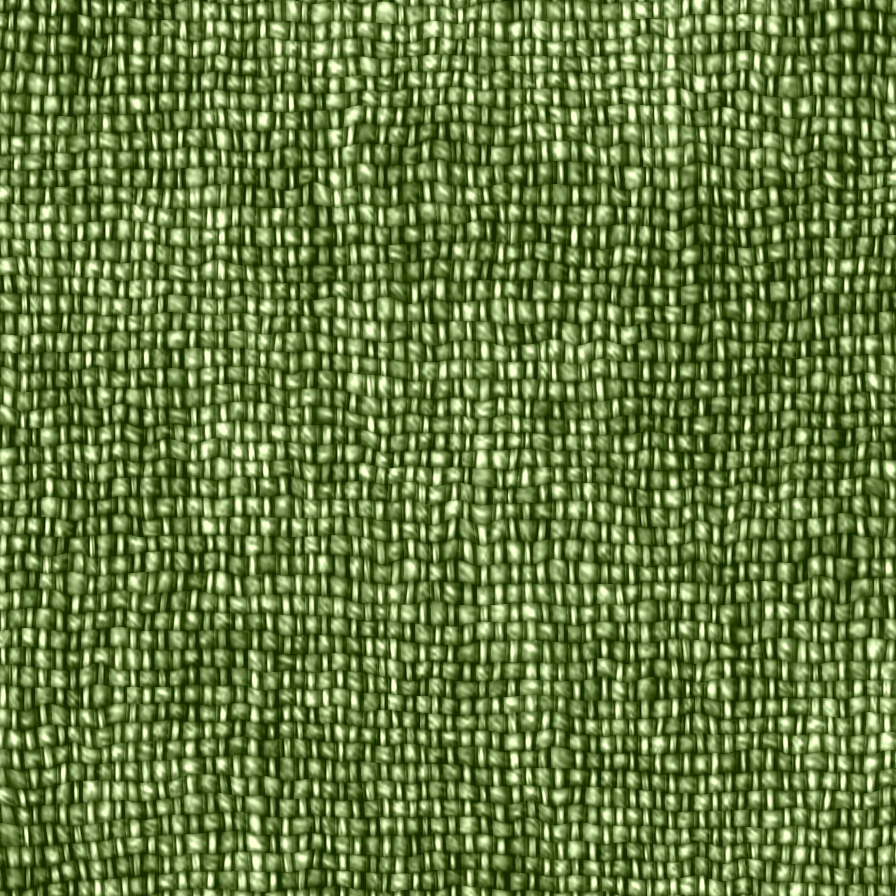
Write a Shadertoy shader that draws this texture.

```glsl
const vec2 THREADS = vec2(62.0, 48.0);   // warp across, weft down
const float PI = 3.14159265;
const vec3 GREEN_TINT = vec3(0.0, 0.09, -0.15);   // added to a neutral grey

float hash(vec2 p) {
    vec3 q = fract(p.xyx * vec3(0.1031, 0.1030, 0.0973));
    q += dot(q, q.yzx + 33.33);
    return fract((q.x + q.y) * q.z);
}

float noise(vec2 p) {
    vec2 cell = floor(p);
    vec2 f = fract(p);
    f = f * f * (3.0 - 2.0 * f);
    float low = mix(hash(cell), hash(cell + vec2(1, 0)), f.x);
    float high = mix(hash(cell + vec2(0, 1)), hash(cell + vec2(1, 1)), f.x);
    return mix(low, high, f.y);
}

float fbm(vec2 p) {
    float sum = 0.0;
    float weight = 0.5;
    for (int i = 0; i < 4; i++) {
        sum += weight * noise(p);
        p = p * 2.03 + 17.0;
        weight *= 0.5;
    }
    return sum / 0.9375;
}

// Rounded cross-section of a thread, zero outside its half width
float roundProfile(float across, float halfWidth) {
    float a = across / halfWidth;
    return sqrt(max(1.0 - a * a, 0.0));
}

// Slow drift of whole threads plus small local kinks
vec2 wander(vec2 uv, vec2 p) {
    vec2 drift = vec2(noise(uv * vec2(6.0, 5.0)), noise(uv * vec2(4.0, 7.0) + 40.0)) - 0.5;
    vec2 kink = vec2(noise(p * vec2(0.7, 0.28) + 9.0), noise(p * vec2(0.6, 0.5) + 70.0)) - 0.5;
    return drift + vec2(0.5, 0.45) * kink;
}

// Brightness of the plain weave, both thread sets in relief
float weave(vec2 p) {
    vec2 cell = floor(p);
    vec2 f = fract(p) - 0.5;
    float side = 1.0 - 2.0 * mod(cell.x + cell.y, 2.0);

    float warpWidth = mix(0.20, 0.34, noise(vec2(cell.x * 3.7, p.y * 0.4)));
    float weftWidth = mix(0.47, 0.62, noise(vec2(p.x * 0.4, cell.y * 3.7)));
    float warpLift = 0.5 + 0.5 * side * cos(PI * f.y);
    float weftLift = 0.5 - 0.5 * side * cos(PI * f.x);
    float warp = roundProfile(f.x, warpWidth) * warpLift;
    float weft = roundProfile(f.y, weftWidth) * weftLift;

    // Twisted fibres run along each thread, lit from the upper left
    float warpFibre = noise(vec2(p.x * 6.0 + p.y * 0.8, p.y * 1.3));
    float weftFibre = noise(vec2(p.x * 2.5 + p.y, p.y * 4.0 + p.x) + 31.0);
    warp *= 0.72 + 0.66 * warpFibre - 0.8 * f.x;
    weft *= 0.62 + 0.60 * weftFibre + 0.30 * f.y - 0.45 * f.x;
    return max(warp, weft) + 0.20 * (hash(cell + 5.0) - 0.5);
}

// Faded patches, dark streaks along the warp and fine lint
float wear(vec2 uv, vec2 p) {
    float patches = fbm(uv * 4.0 + 3.0) - 0.5;
    float streaks = noise(vec2(p.x * 0.8, uv.y * 4.0)) - 0.5;
    float bands = noise(vec2(uv.x * 4.0, p.y * 0.7) + 50.0) - 0.5;
    float lint = noise(p * vec2(5.5, 4.0) + 12.0) - 0.5;
    return 0.30 * patches + 0.20 * streaks + 0.08 * bands + 0.24 * lint;
}

// Equal steps of light with a steady green cast
vec3 clothColour(float tone) {
    float light = 0.08 + tone * (0.40 + 0.27 * tone);
    return clamp(light + GREEN_TINT, 0.0, 1.0);
}

vec3 cloth(vec2 uv) {
    vec2 p = uv * THREADS;
    p += wander(uv, p);
    float tone = 0.46 + 1.18 * (weave(p) - 0.48) + wear(uv, p);
    return clothColour(clamp(tone, 0.0, 1.25));
}

void mainImage(out vec4 fragColor, in vec2 fragCoord) {
    // Average four samples per pixel for smooth edges
    vec3 colour = vec3(0.0);
    for (int i = 0; i < 4; i++) {
        vec2 offset = vec2(i % 2, i / 2) * 0.5 - 0.25;
        colour += cloth((fragCoord + offset) / iResolution.xy);
    }
    fragColor = vec4(colour / 4.0, 1.0);
}
```
